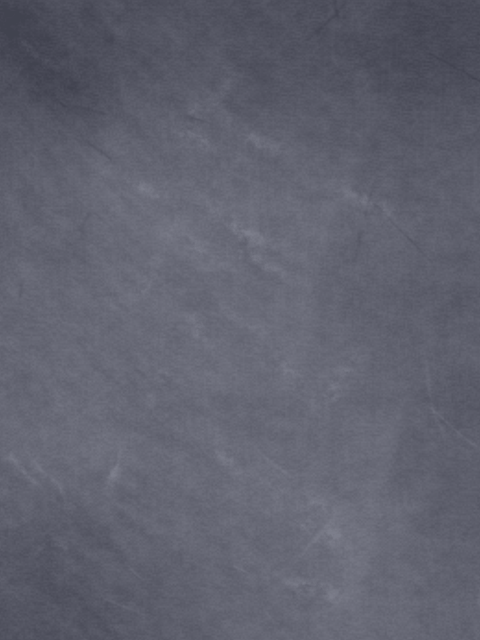
This texture is drawn by a WebGL 2 fragment shader. Its source:

```glsl
#version 300 es
precision highp float;
// Worn slate-blue cloth backdrop: broad uneven shading, slanted rubbed streaks,
// chalky scuffs, soft folds and hairline creases under a fine woven grain.
// Every layer adds to one tone value, which blends a dark and a light colour.
#define DARK vec3(0.275, 0.280, 0.330)
#define LIGHT vec3(0.460, 0.466, 0.516)
#define BASE_TONE 0.60
#define CLOUDS 0.50
#define STREAKS 0.36
#define STREAK_ANGLE -0.60
#define GRAIN 0.29
#define MOTTLE 0.24
#define SCUFF_COUNT 26
#define CREASE_COUNT 30
#define FOLD_COUNT 5

uniform vec2 u_resolution;
out vec4 fragColor;

float hash(vec2 p) {
  return fract(sin(dot(p, vec2(127.1, 311.7))) * 43758.5453);
}

vec2 hash2(float n) {
  return vec2(hash(vec2(n, 3.7)), hash(vec2(n, 19.3)));
}

float noise(vec2 p) {
  vec2 i = floor(p), f = fract(p);
  f = f * f * (3.0 - 2.0 * f);
  return mix(mix(hash(i), hash(i + vec2(1, 0)), f.x),
             mix(hash(i + vec2(0, 1)), hash(i + vec2(1, 1)), f.x), f.y);
}

float fbm(vec2 p) {
  float sum = 0.0, amp = 0.5;
  for (int i = 0; i < 5; i++) {
    sum += amp * noise(p);
    p = mat2(1.6, 1.2, -1.2, 1.6) * p + 7.3;
    amp *= 0.5;
  }
  return sum / 0.97;
}

// Coordinates along and across a direction
vec2 turn(vec2 p, float a) {
  float c = cos(a), s = sin(a);
  return vec2(c * p.x + s * p.y, c * p.y - s * p.x);
}

float blob(vec2 p, vec2 centre, vec2 size) {
  vec2 d = (p - centre) / size;
  return exp(-dot(d, d));
}

// Broad light and shade; p.x spans 0..1 and p.y spans 0..1.33
float shading(vec2 p) {
  float t = -0.36 * smoothstep(0.92, 1.34, p.y);
  t -= 0.34 * blob(p, vec2(0.08, 1.22), vec2(0.28, 0.15));
  t -= 0.18 * blob(p, vec2(0.78, 1.16), vec2(0.24, 0.22));
  t -= 0.18 * blob(p, vec2(0.98, 0.52), vec2(0.16, 0.30));
  t -= 0.18 * blob(p, vec2(0.00, 0.05), vec2(0.25, 0.22));
  t += 0.18 * blob(p, vec2(0.30, 0.70), vec2(0.28, 0.25));
  t += 0.18 * blob(p, vec2(0.12, 0.42), vec2(0.16, 0.14));
  t += 0.14 * blob(p, vec2(0.78, 0.12), vec2(0.25, 0.25));
  return t;
}

// Rubbed bands running down to the right, strongest on the left
float streaks(vec2 p) {
  vec2 q = turn(p, STREAK_ANGLE + 0.35 * (p.x - 0.3));
  float bands = 0.55 * fbm(q * vec2(2.5, 11.0)) + 0.45 * fbm(q * vec2(9.0, 50.0));
  return (bands - 0.5) * mix(1.4, 0.6, smoothstep(0.2, 0.8, p.x));
}

// Soft edges: crisp on one side, fading away on the other
float folds(vec2 p) {
  float t = 0.0;
  for (int i = 0; i < FOLD_COUNT; i++) {
    vec2 r = hash2(float(i) + 61.0), s = hash2(float(i) + 83.0);
    vec2 q = turn(p - vec2(0.45 + 0.5 * r.x, 1.1 * r.y), mix(0.9, 1.5, s.x));
    q.y += 0.03 * (noise(q * 5.0 + s * 9.0) - 0.5);
    float side = smoothstep(-0.015, 0.02, q.y) * exp(-max(q.y, 0.0) * 14.0);
    t += 0.13 * side * smoothstep(0.28, 0.05, abs(q.x));
  }
  return t;
}

// Faint chalky rubs, broken into flecks
float scuffs(vec2 p) {
  float t = 0.0;
  float flecks = smoothstep(0.35, 0.75, 0.5 * fbm(p * 24.0) + 0.5 * fbm(p * 80.0));
  for (int i = 0; i < SCUFF_COUNT; i++) {
    vec2 r = hash2(float(i) + 11.0), s = hash2(float(i) + 37.0);
    float angle = s.x < 0.7 ? STREAK_ANGLE + 0.5 * (s.y - 0.5) : 0.9;
    vec2 q = turn(p - vec2(0.85 * r.x, 1.25 * r.y), angle);
    q.y += 0.03 * (noise(q * 16.0 + r * 9.0) - 0.5);
    t += blob(q, vec2(0), vec2(0.03 + 0.07 * s.y, 0.006 + 0.018 * r.x));
  }
  return min(t, 1.0) * (0.02 + 0.42 * flecks);
}

// Thin bent lines, more of them dark than light
float creases(vec2 p) {
  float t = 0.0, wear = smoothstep(0.25, 0.65, noise(p * 22.0));
  for (int i = 0; i < CREASE_COUNT; i++) {
    vec2 r = hash2(float(i) + 101.0), s = hash2(float(i) + 151.0);
    float angle = s.x < 0.65 ? STREAK_ANGLE + 0.7 * (s.y - 0.5) : 0.7 + 1.2 * s.y;
    vec2 q = turn(p - vec2(r.x, 1.33 * r.y), angle);
    q.y += (s.y - 0.5) * 3.0 * q.x * q.x + 0.012 * (noise(q * 14.0 + r * 8.0) - 0.5);
    float reach = 0.04 + 0.10 * r.x;
    float line = exp(-pow(q.y / (0.002 + 0.003 * s.x), 2.0));
    t += line * smoothstep(reach, 0.3 * reach, abs(q.x)) * (r.y < 0.4 ? 0.15 : -0.17);
  }
  return t * wear;
}

void main() {
  vec2 p = gl_FragCoord.xy / u_resolution.x;
  vec2 warped = p + 0.12 * (vec2(fbm(p * 3.0), fbm(p * 3.0 + 31.0)) - 0.5);
  float tone = BASE_TONE + shading(warped) + CLOUDS * (fbm(warped * 3.2) - 0.5);
  tone += STREAKS * streaks(warped) + folds(p) + scuffs(p) + creases(p);

  // Woven grain: fine specks and short horizontal threads over a mottle
  float weave = 0.6 * noise(p * 260.0) + 0.4 * noise(p * vec2(90.0, 230.0));
  tone += GRAIN * (weave - 0.5) + MOTTLE * (fbm(p * 40.0) - 0.5);
  fragColor = vec4(mix(DARK, LIGHT, clamp(tone, -0.1, 1.15)), 1.0);
}
```
